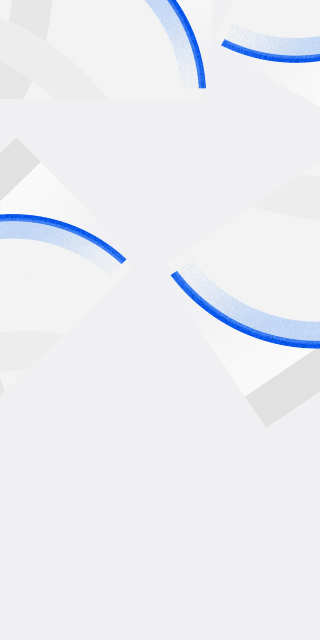
Write a WebGL 1 fragment shader that draws this background.

```glsl
precision highp float;
// Four rotated paper cards with blue arcs and pale grey rings on a light ground.

uniform vec2 u_resolution;

#define CARD_EDGE 1.055      // half width of a card, in arc radii
#define CARD_BASE -0.015     // lower edge of a card
#define BAR_START 0.844      // where the grey end bar begins
#define STROKE_HALF 0.0216   // half thickness of the blue arc
#define BAND_INNER 0.872     // inner radius of the light blue band
#define ARC_CUT 0.05         // height at which the arc stops
#define RING_INNER 1.266     // radii of the grey rings
#define RING_OUTER 1.508
#define GRAIN_CELLS 256.0    // grain cells across the canvas width
#define GRAIN_AMOUNT 0.10

const vec3 GROUND = vec3(0.941, 0.942, 0.951);
const vec3 PAPER = vec3(0.951, 0.952, 0.955);
const vec3 WHITE = vec3(0.978);
const vec3 BAR_GREY = vec3(0.882);
const vec3 RING_GREY = vec3(0.904);
const vec3 RING_PALE = vec3(0.929, 0.930, 0.932);
const vec3 BAND_FADED = vec3(0.930, 0.937, 0.952);
const vec3 BAND_BLUE = vec3(0.765, 0.845, 0.960);
const vec3 STROKE_DEEP = vec3(0.03, 0.34, 0.92);
const vec3 STROKE_LIGHT = vec3(0.24, 0.50, 0.95);

float hash(vec2 p) {
  vec3 h = fract(vec3(p.xyx) * 0.1031);
  h += dot(h, h.yzx + 33.33);
  return fract((h.x + h.y) * h.z);
}

// Smooth coverage of the region where d is positive.
float cover(float d, float px) {
  return smoothstep(-0.6 * px, 0.6 * px, d);
}

// Coverage of values between lo and hi.
float between(float v, float lo, float hi, float px) {
  return cover(min(v - lo, hi - v), px);
}

float ring(vec2 q, vec2 center, float px) {
  return between(length(q - center), RING_INNER, RING_OUTER, px);
}

// One card: its local unit is the arc radius, its origin the arc centre.
vec3 drawCard(vec3 base, vec2 p, vec2 center, float radius, float degrees, float grain) {
  float a = radians(degrees);
  vec2 axis = vec2(cos(a), sin(a));
  vec2 d = (p - center) / radius;
  vec2 q = vec2(dot(d, axis), dot(d, vec2(-axis.y, axis.x)));
  float px = 1.0 / (u_resolution.x * radius);
  float r = length(q);

  // Paper: flat inside the arc, whitening towards the bar outside it
  vec3 outside = mix(GROUND, WHITE, smoothstep(0.1, 0.85, q.y));
  vec3 col = mix(PAPER, outside, cover(r - 1.0, px));
  col += (grain - 0.5) * 0.006;

  // Grey rings and end bar
  col = mix(col, RING_GREY, ring(q, vec2(-1.412, 0.693), px));
  col = mix(col, RING_PALE, ring(q, vec2(-0.774, -0.925), px));
  col = mix(col, BAR_GREY, cover(q.y - BAR_START, px));

  // Light blue band, fading towards the end of the arc
  float arcPart = cover(q.y - ARC_CUT, px) * cover(q.x + 0.5, px);
  float strength = smoothstep(ARC_CUT, 0.62, q.y);
  vec3 band = mix(BAND_FADED, BAND_BLUE, strength);
  band += (grain - 0.5) * GRAIN_AMOUNT * 0.35;
  col = mix(col, band, arcPart * between(r, BAND_INNER, 1.0, px));

  // Grainy blue stroke with a lighter inner side
  float lightSide = 1.0 - smoothstep(-0.012, 0.004, r - 1.0);
  float paleEnd = 0.5 * (1.0 - smoothstep(ARC_CUT, 0.4, q.y));
  vec3 stroke = mix(STROKE_DEEP, STROKE_LIGHT, max(lightSide, paleEnd));
  stroke += (grain - 0.5) * GRAIN_AMOUNT;
  col = mix(col, stroke, arcPart * cover(STROKE_HALF - abs(r - 1.0), px));

  // Card outline
  float inside = min(CARD_EDGE - abs(q.x), min(q.y - CARD_BASE, CARD_EDGE - q.y));
  return mix(base, col, cover(inside, px));
}

void main() {
  vec2 p = gl_FragCoord.xy / u_resolution.x;
  float grain = hash(floor(p * GRAIN_CELLS));

  vec3 col = GROUND;
  col = drawCard(col, p, vec2(0.115, 1.698), 0.518, 0.0, grain);     // top left
  col = drawCard(col, p, vec2(0.9245, 2.333), 0.518, -119.0, grain); // top right
  col = drawCard(col, p, vec2(0.039, 0.810), 0.510, 44.0, grain);    // middle left
  col = drawCard(col, p, vec2(0.991, 1.483), 0.560, -146.0, grain);  // middle right

  gl_FragColor = vec4(col, 1.0);
}
```
